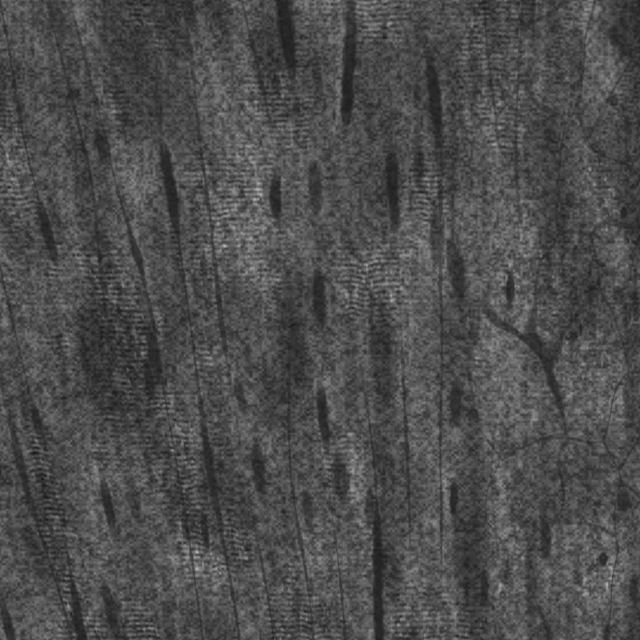
A Shadertoy shader for this texture:

```glsl
float hash(vec2 p) {
    return fract(sin(dot(p, vec2(127.1, 311.7))) * 43758.5453);
}

vec2 hash2(vec2 p) {
    return vec2(hash(p), hash(p + 37.0));
}

float noise(vec2 p) {
    vec2 cell = floor(p), f = fract(p);
    f = f * f * (3.0 - 2.0 * f);
    float low = mix(hash(cell), hash(cell + vec2(1, 0)), f.x);
    float high = mix(hash(cell + vec2(0, 1)), hash(cell + vec2(1, 1)), f.x);
    return mix(low, high, f.y);
}

float fbm(vec2 p) {
    float sum = 0.0, amp = 0.5;
    for (int i = 0; i < 4; i++) {
        sum += amp * noise(p);
        p = p * 2.03 + 17.0;
        amp *= 0.5;
    }
    return sum / 0.9375;
}

// Bend the canvas so that fibres lean at the left and stand upright at the right
vec2 fibreSpace(vec2 uv) {
    float lean = 0.24 * (1.0 - smoothstep(0.0, 0.8, uv.x));
    float sway = 0.025 * (noise(uv * vec2(3.0, 2.5)) - 0.5);
    return vec2(uv.x + lean * (uv.y - 0.5) + sway, uv.y);
}

// Thin dark seams between fibres that swell into long gaps
float seams(vec2 p, float count) {
    float dark = 0.0, column = floor(p.x * count);
    float rough = 0.003 * (noise(p * vec2(110.0, 70.0)) - 0.5);
    for (int i = -1; i <= 1; i++) {
        float id = column + float(i);
        float wander = 0.4 * hash(vec2(id, 3.0)) + 0.45 * noise(vec2(id * 9.0, p.y * 4.0));
        float dist = abs(p.x - (id + 0.1 + wander) / count) + rough;
        float swell = smoothstep(0.62, 0.95, noise(vec2(id * 5.0 + 20.0, p.y * 7.0 + hash(vec2(id, 8.0)))));
        float present = smoothstep(0.3, 0.65, noise(vec2(id * 3.0 + 50.0, p.y * 3.5)));
        float halfWidth = mix(0.0008, 0.0095, swell);
        float line = 1.0 - smoothstep(halfWidth * 0.5, halfWidth + 0.003, dist);
        dark = max(dark, line * mix(0.5 * present, 0.9, swell));
    }
    return dark;
}

// Scattered soft spindles, one chance per grid cell
float spindles(vec2 p, vec2 grid, vec2 radius, float chance) {
    vec2 q = p * grid, base = floor(q);
    float dark = 0.0;
    for (int y = -1; y <= 1; y++)
    for (int x = -1; x <= 1; x++) {
        vec2 id = base + vec2(x, y);
        vec2 d = (q - id - hash2(id + 5.0)) / grid;
        d.x += 0.006 * (noise(p * 25.0) - 0.5);
        float size = mix(0.6, 1.2, hash(id + 71.0));
        float blob = 1.0 - smoothstep(0.55, 1.15, length(d / (radius * size)));
        float strength = mix(0.3, 0.85, hash(id + 13.0));
        dark = max(dark, blob * strength * step(hash(id + 91.0), chance));
    }
    return dark;
}

// Dark walls around rounded cells, widening into clefts
float cellWalls(vec2 p, vec2 grid) {
    vec2 q = p * grid + 0.5 * vec2(noise(p * 14.0), noise(p * 14.0 + 40.0));
    vec2 base = floor(q);
    float nearest = 9.0, second = 9.0;
    for (int y = -1; y <= 1; y++)
    for (int x = -1; x <= 1; x++) {
        vec2 id = base + vec2(x, y);
        float d = length(id + 0.15 + 0.7 * hash2(id) - q);
        second = min(second, max(nearest, d));
        nearest = min(nearest, d);
    }
    float cleft = smoothstep(0.6, 0.92, noise(p * vec2(11.0, 8.0) + 7.0));
    float width = mix(0.015, 0.2, cleft);
    float wall = 1.0 - smoothstep(width * 0.5, width + 0.05, second - nearest);
    return wall * mix(0.4, 0.95, cleft);
}

// Fine cross bands, broken up from fibre to fibre
float striation(vec2 p) {
    float phase = 5.0 * noise(p * vec2(45.0, 12.0));
    float bands = 0.5 + 0.5 * sin(6.28318 * p.y * 115.0 + phase);
    return bands * noise(p * vec2(150.0, 60.0));
}

void mainImage(out vec4 fragColor, in vec2 fragCoord) {
    vec2 uv = fragCoord / iResolution.xy;
    vec2 p = fibreSpace(uv);
    float crossCut = smoothstep(0.68, 0.86, uv.x + 0.15 * (noise(uv * 5.0) - 0.5));

    // Tissue: cloudy streaks with fine grain
    float cloud = fbm(p * vec2(22.0, 8.0));
    float grain = 0.55 * noise(uv * 270.0) + 0.45 * noise(uv * 140.0 + 9.0);
    float streak = noise(p * vec2(85.0, 10.0));
    float tissue = 0.322 * (1.0 + 0.75 * (cloud - 0.5) + 0.2 * (streak - 0.5));
    tissue *= 1.0 + 0.95 * (grain - 0.5);

    // Bright patches of cross bands and specks
    float patches = smoothstep(0.42, 0.78, fbm(p * vec2(16.0, 7.0) + 60.0));
    float specks = smoothstep(0.6, 0.95, noise(p * vec2(170.0, 125.0) + 30.0));
    tissue += patches * (0.24 * (striation(p) - 0.22) * (1.0 - 0.7 * crossCut) + 0.15 * specks);

    // Dim bands, seams, spindles and walls
    float dim = smoothstep(0.6, 0.95, noise(p * vec2(15.0, 4.5) + 80.0));
    tissue *= 1.0 - 0.28 * dim;
    float dark = seams(p, 15.0) * (1.0 - 0.65 * crossCut);
    dark = max(dark, spindles(p, vec2(13.0, 7.0), vec2(0.011, 0.045), 0.4));
    dark = max(dark, crossCut * cellWalls(uv, vec2(10.0, 5.5)));
    dark = max(dark, crossCut * spindles(uv, vec2(14.0, 11.0), vec2(0.010, 0.018), 0.35));

    float shadow = 0.11 + 0.05 * grain;
    fragColor = vec4(vec3(clamp(mix(tissue, shadow, dark), 0.0, 1.0)), 1.0);
}
```
